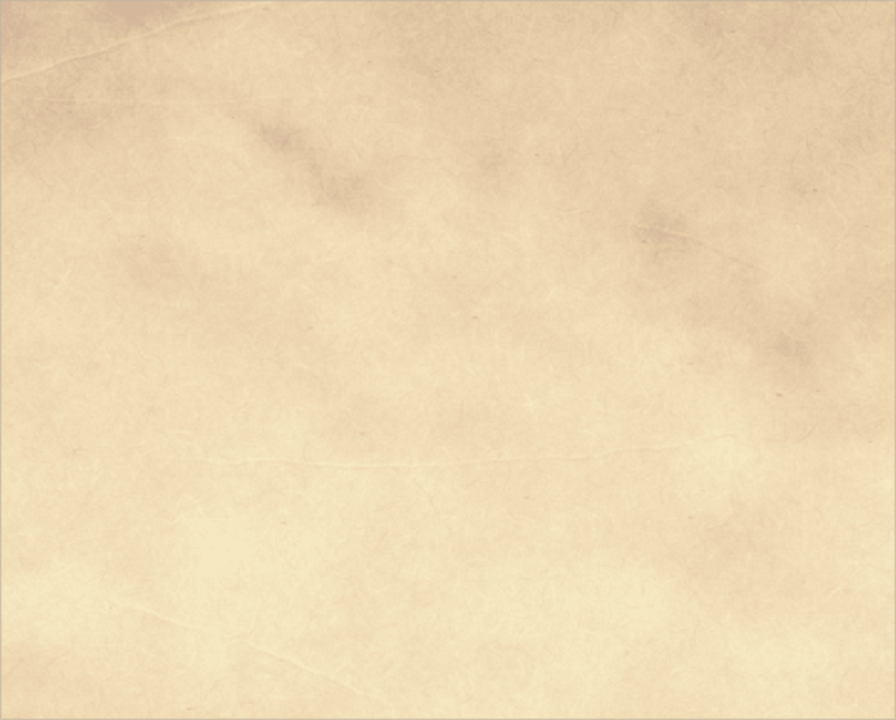
This texture is drawn by a Shadertoy shader. Its source:

```glsl
// Aged cream parchment with mottled brown stains, pale creases, fine fibres and grain.
#define LIGHT vec3(0.953, 0.888, 0.735)
#define MID vec3(0.932, 0.843, 0.692)
#define TAN vec3(0.902, 0.798, 0.652)
#define DARK vec3(0.850, 0.740, 0.620)
#define STAIN_STRENGTH 1.0
#define CLOUD_STRENGTH 1.7
#define MOTTLE_STRENGTH 1.7
#define GRAIN_STRENGTH 0.95
#define FIBRE_STRENGTH 0.42
#define CREASE_STRENGTH 0.6
#define FIBRE_LAYERS 3

float hash(vec2 p) {
    vec3 q = fract(vec3(p.xyx) * 0.1031);
    q += dot(q, q.yzx + 33.33);
    return fract((q.x + q.y) * q.z);
}

float noise(vec2 p) {
    vec2 i = floor(p), f = fract(p);
    f = f * f * (3.0 - 2.0 * f);
    return mix(mix(hash(i), hash(i + vec2(1, 0)), f.x),
               mix(hash(i + vec2(0, 1)), hash(i + vec2(1, 1)), f.x), f.y);
}

float fbm(vec2 p) {
    float sum = 0.0, amp = 0.5;
    for (int i = 0; i < 5; i++) {
        sum += amp * noise(p);
        p = mat2(1.6, 1.2, -1.2, 1.6) * p + 17.3;
        amp *= 0.5;
    }
    return sum;
}

float segment(vec2 p, vec2 a, vec2 b) {
    vec2 d = b - a;
    return length(p - a - d * clamp(dot(p - a, d) / dot(d, d), 0.0, 1.0));
}

// Soft-edged blot along a line
float stain(vec2 p, vec2 a, vec2 b, float width) {
    float d = segment(p, a, b) / width;
    return exp(-d * d);
}

// Bowed fold: a broken bright ridge with a faint shadow underneath
float crease(vec2 p, vec2 a, vec2 b, float bow) {
    vec2 d = b - a;
    float len = length(d);
    vec2 dir = d / len;
    float s = dot(p - a, dir) / len;
    float h = dot(p - a, vec2(-dir.y, dir.x)) - bow * 4.0 * s * (1.0 - s);
    h += 0.010 * (noise(p * 16.0) - 0.5) + 0.003 * (noise(p * 70.0) - 0.5);
    float ends = smoothstep(0.0, 0.12, s) * smoothstep(1.0, 0.85, s);
    float ridge = exp(-pow(h / 0.0024, 2.0)) + 0.35 * exp(-pow((h - 0.004) / 0.011, 2.0));
    float shadow = exp(-pow((h + 0.005) / 0.0025, 2.0));
    float wear = noise(p * 20.0);
    return ends * (ridge * (0.2 + 1.1 * wear) - shadow * noise(p * 24.0 + 9.0));
}

// Short curved hairs, some darker and some paler than the sheet
float fibres(vec2 p, float px) {
    float sum = 0.0;
    for (int layer = 0; layer < FIBRE_LAYERS; layer++) {
        float scale = 24.0 + 9.0 * float(layer);
        vec2 q = p * scale + 31.7 * float(layer);
        for (int k = 0; k < 9; k++) {
            vec2 cell = floor(q) + vec2(k % 3 - 1, k / 3 - 1);
            float angle = 6.2832 * hash(cell + 3.1);
            vec2 r = q - cell - vec2(hash(cell + 7.7), hash(cell + 13.9));
            r = mat2(cos(angle), -sin(angle), sin(angle), cos(angle)) * r;
            r.y += (hash(cell + 21.3) - 0.5) * 1.6 * r.x * r.x;
            float reach = 0.3 + 0.5 * hash(cell + 5.5);
            float line = 1.0 - smoothstep(0.0, max(0.0036, px) * scale, abs(r.y));
            line *= 1.0 - smoothstep(0.4 * reach, reach, abs(r.x));
            sum += line * (hash(cell + 41.0) - 0.5) * 2.0;
        }
    }
    return sum;
}

// Sparse dark flecks
float flecks(vec2 p) {
    vec2 q = p * 17.0, cell = floor(q);
    vec2 r = fract(q) - 0.2 - 0.6 * vec2(hash(cell + 2.0), hash(cell + 9.0));
    float size = 0.02 + 0.035 * hash(cell + 4.0);
    return step(0.91, hash(cell + 6.0)) * (1.0 - smoothstep(0.3 * size, 1.4 * size, length(r * vec2(0.6, 1.0))));
}

void mainImage(out vec4 fragColor, in vec2 fragCoord) {
    float px = 1.0 / iResolution.y;
    vec2 p = fragCoord * px;
    vec2 size = iResolution.xy * px;
    vec2 w = p + 0.13 * (vec2(fbm(p * 9.0), fbm(p * 9.0 + 40.0)) - 0.48);
    float mottle = fbm(p * vec2(10.0, 12.0) + 3.0) - 0.48;

    // Tone: 0 is the pale sheet, 3 the deepest stain
    float tone = 1.85 * smoothstep(0.15, 1.06, p.y) + 0.9 * pow(p.x - 0.66, 2.0) - 0.08;
    tone += CLOUD_STRENGTH * (fbm(p * vec2(3.2, 4.2) + 8.0) - 0.48);
    tone += MOTTLE_STRENGTH * mottle;
    float blots = 0.9 * stain(w, vec2(0.34, 0.85), vec2(0.57, 0.69), 0.035);
    blots += 0.8 * stain(w, vec2(0.02, 0.81), vec2(0.31, 0.85), 0.045);
    blots += 0.8 * stain(w, vec2(0.92, 0.69), vec2(1.05, 0.60), 0.04);
    blots += stain(w, vec2(1.00, 0.51), vec2(1.15, 0.57), 0.06);
    blots += 0.6 * stain(w, vec2(0.17, 0.64), vec2(0.24, 0.65), 0.04);
    blots += 0.5 * stain(w, vec2(0.64, 0.79), vec2(0.68, 0.80), 0.05);
    blots += 0.8 * stain(w, vec2(0.00, 1.00), vec2(0.28, 1.03), 0.06);
    blots += 0.5 * stain(w, vec2(1.06, 0.22), vec2(1.18, 0.40), 0.07);
    tone += STAIN_STRENGTH * blots * (1.0 + 1.5 * mottle);

    // Folds
    float folds = crease(p, vec2(-0.06, 0.86), vec2(0.48, 1.01), 0.022);
    folds += 0.9 * crease(p, vec2(0.20, 0.37), vec2(1.04, 0.40), -0.026);
    folds += 0.8 * crease(p, vec2(0.14, 0.17), vec2(0.55, 0.02), 0.012);
    folds += 0.5 * crease(p, vec2(0.00, 0.87), vec2(0.50, 0.87), -0.01);
    folds += 0.6 * crease(p, vec2(0.85, 0.69), vec2(1.14, 0.56), 0.03);
    folds += 0.4 * crease(p, vec2(1.12, 0.40), vec2(1.11, 0.20), 0.0);
    tone -= CREASE_STRENGTH * folds;

    // Paper surface
    tone += GRAIN_STRENGTH * (0.6 * noise(p * 290.0) + 0.5 * noise(p * 120.0 + 5.0) - 0.55);
    tone += FIBRE_STRENGTH * fibres(p, px);
    tone += 1.1 * flecks(p);

    vec3 color = LIGHT + (MID - LIGHT) * clamp(tone, -0.5, 1.0);
    color = mix(color, TAN, clamp(tone - 1.0, 0.0, 1.0));
    color = mix(color, DARK, clamp(tone - 2.0, 0.0, 1.3));

    // Thin greyed rim
    vec2 inset = min(p, size - p);
    float rim = 1.0 - smoothstep(0.0008, 0.0032, min(inset.x, inset.y));
    color = mix(color, vec3(0.76, 0.71, 0.62), 0.7 * rim);
    fragColor = vec4(color, 1.0);
}
```
